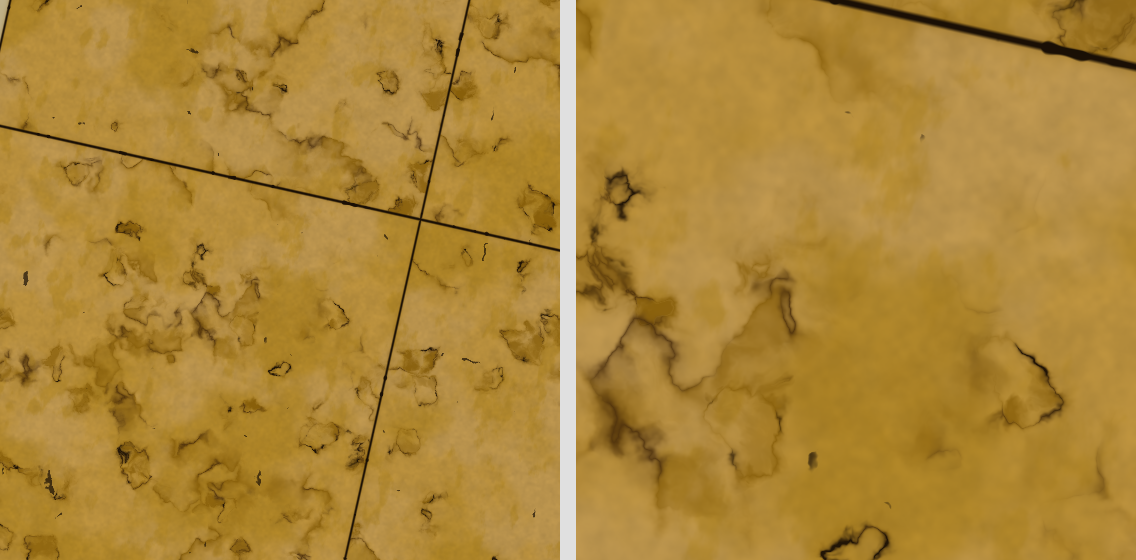
Left: the whole. Right: its middle third, enlarged.
Give the GLSL for this texture, as a Shadertoy shader.

```glsl
// Tilted square tiles of golden limestone with crumbling veins, ragged pits and thin dark joints.

const float TILE_SIZE = 0.8;
const float TILT = 0.219;
const vec2 CROSSING = vec2(0.751, 0.608);
const float JOINT_HALF_WIDTH = 0.0022;
const float PIT_CELL = 0.085;

const vec3 HONEY = vec3(0.715, 0.555, 0.235);
const vec3 SAND  = vec3(0.725, 0.575, 0.30);
const vec3 OCHRE = vec3(0.665, 0.505, 0.135);
const vec3 UMBER = vec3(0.52, 0.36, 0.03);
const vec3 BROWN = vec3(0.29, 0.18, 0.05);
const vec3 SOOT  = vec3(0.10, 0.06, 0.02);
const vec3 CREAM = vec3(0.76, 0.71, 0.57);

vec3 hash3(vec2 p) {
    vec3 q = fract(p.xyx * vec3(0.1031, 0.1030, 0.0973));
    q += dot(q, q.yxz + 33.33);
    return fract((q.xxy + q.yzz) * q.zyx);
}

float noise(vec2 p) {
    vec2 i = floor(p), f = fract(p);
    f = f * f * (3.0 - 2.0 * f);
    float low  = mix(hash3(i).x, hash3(i + vec2(1, 0)).x, f.x);
    float high = mix(hash3(i + vec2(0, 1)).x, hash3(i + vec2(1, 1)).x, f.x);
    return mix(low, high, f.y);
}

float fbm(vec2 p) {
    float sum = 0.0, amp = 0.5;
    for (int i = 0; i < 5; i++) {
        sum += amp * noise(p);
        p = mat2(1.6, 1.2, -1.2, 1.6) * p + 13.7;
        amp *= 0.5;
    }
    return sum / 0.97;
}

// Clustered ragged pits: x = stained filling and halo, y = broken dark rim.
vec2 pits(vec2 p) {
    float ragged = 0.1 * (fbm(p * 26.0) - 0.5);
    float mottle = smoothstep(0.3, 0.65, fbm(p * 42.0 + 8.0));
    float broken = smoothstep(0.4, 0.7, noise(p * 45.0 + 5.0));
    vec2 cell = floor(p / PIT_CELL), result = vec2(0.0);
    for (int j = -1; j <= 1; j++)
    for (int i = -1; i <= 1; i++) {
        vec2 id = cell + vec2(i, j);
        vec3 place = hash3(id), kind = hash3(id + 61.3);
        float density = mix(0.14, 0.68, smoothstep(0.35, 0.65, noise(id * 0.45)));
        if (kind.x > density) continue;
        vec2 q = p - (id + 0.1 + 0.8 * place.xy) * PIT_CELL;
        q *= mix(vec2(0.8, 1.4), vec2(1.3, 0.8), kind.z);
        float d = length(q) - mix(0.003, 0.024, place.z) + ragged;
        float fill = smoothstep(0.004, -0.004, d) * mottle * (0.3 + 0.65 * kind.y);
        float halo = (0.35 + 0.5 * mottle) * exp(-abs(d) / 0.008);
        float rim = exp(-abs(d) / 0.0026) * broken * (0.6 + 0.4 * kind.y);
        result = max(result, vec2(max(fill, halo), rim));
    }
    return result;
}

// Wandering cracks: x = stain bleeding to one side, y = thin dark line.
vec2 veins(vec2 p) {
    float height = fbm(p * 6.5) - 0.5;
    float patches = smoothstep(0.48, 0.62, fbm(p * 7.0 + 47.0));
    float broken = smoothstep(0.35, 0.75, noise(p * 40.0));
    float mottle = smoothstep(0.25, 0.6, fbm(p * 30.0 + 71.0));
    float line = exp(-abs(height) * 100.0);
    float bleed = exp(-abs(height) * (height < 0.0 ? 18.0 : 60.0));
    return patches * vec2(0.85 * bleed * mottle, line * broken);
}

vec3 stone(vec2 p) {
    // Cloudy ground with streaks and fine grain
    vec3 col = mix(HONEY, SAND, smoothstep(0.4, 0.62, fbm(p * 10.0 + 3.0)));
    col = mix(col, OCHRE, 0.8 * smoothstep(0.51, 0.7, fbm(p * 6.5 + 90.0)));
    col = mix(col, OCHRE, 0.6 * smoothstep(0.56, 0.74, fbm(p * vec2(38.0, 22.0))));
    col *= 1.0 + 0.1 * (fbm(p * 70.0) - 0.5) + 0.045 * (noise(p * 190.0) - 0.5);

    // Stains, rims and black crumbs on a crumpled domain
    vec2 crumple = vec2(fbm(p * 30.0), fbm(p * 30.0 + 50.0)) - 0.5;
    vec2 rough = p + 0.038 * crumple;
    vec2 pit = pits(rough), vein = veins(rough);
    float crumbs = smoothstep(0.55, 0.75, noise(rough * 52.0 + 19.0));
    float specks = smoothstep(0.975, 0.99, noise(rough * 44.0 + 77.0));
    col = mix(col, UMBER, clamp(max(pit.x, vein.x), 0.0, 1.0));
    col = mix(col, BROWN, clamp(max(0.85 * pit.y, 0.85 * vein.y), 0.0, 1.0));
    return mix(col, SOOT, clamp(1.5 * crumbs * pit.y + 0.7 * specks, 0.0, 0.9));
}

// Distance to the nearest joint, measured across the tile grid.
float jointDistance(vec2 p) {
    vec2 toEdge = abs(fract(p / TILE_SIZE + 0.5) - 0.5) * TILE_SIZE;
    return min(toEdge.x + 0.0004, toEdge.y);
}

void mainImage(out vec4 fragColor, in vec2 fragCoord) {
    float pixel = 1.0 / iResolution.y;
    vec2 uv = fragCoord * pixel - CROSSING;
    float c = cos(TILT), s = sin(TILT);
    vec2 p = vec2(c * uv.x - s * uv.y, s * uv.x + c * uv.y);

    // Each tile is cut from a different part of the stone
    vec2 tile = floor(p / TILE_SIZE);
    vec3 seed = hash3(tile + 7.0);
    vec3 col = stone(p + 20.0 * seed.xy + 5.0) * (0.99 + 0.02 * seed.z);

    // Pale border beyond the left joint
    if (tile.x < -1.5) col = mix(col, CREAM, 0.9);

    // Soft-edged joint with small chips
    float chips = 0.0018 * smoothstep(0.8, 0.97, noise(p * 100.0 + 9.0));
    float d = jointDistance(p) - JOINT_HALF_WIDTH - chips;
    float soft = max(pixel, 0.0014);
    col = mix(col, UMBER, 0.3 * exp(-max(d, 0.0) / 0.003));
    col = mix(col, SOOT, 1.0 - smoothstep(-soft, soft, d));
    fragColor = vec4(col, 1.0);
}
```
